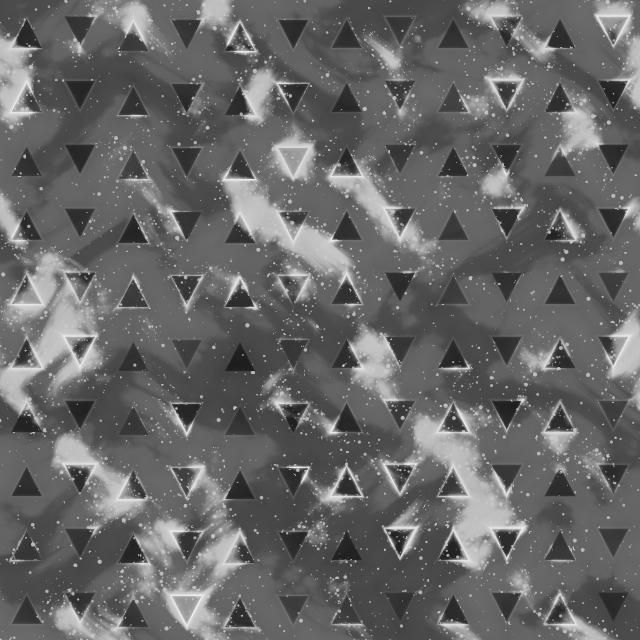
This pattern is drawn by a Shadertoy shader. Its source:

```glsl
// Dark triangular cutouts, alternately flipped, in mottled grey metal under drifts of pale dust.

const float TAU = 6.2831853;

vec3 hash3(vec2 p) {
    vec3 q = fract(p.xyx * vec3(0.1031, 0.1030, 0.0973));
    q += dot(q, q.yxz + 33.33);
    return fract((q.xxy + q.yzz) * q.zyx);
}

// Cellular noise: x = distance to the nearest seed, yz = random values of that seed
vec3 cellular(vec2 p) {
    vec2 cell = floor(p);
    vec3 nearest = vec3(9.0);
    for (int y = -1; y <= 1; y++)
    for (int x = -1; x <= 1; x++) {
        vec2 c = cell + vec2(x, y);
        vec2 seed = c + hash3(c + 57.0).xy;
        float d = distance(p, seed);
        if (d < nearest.x) nearest = vec3(d, hash3(c + 191.0).xy);
    }
    return nearest;
}

// Layered cellular noise, centred on zero
float billows(vec2 p) {
    p += 0.25 * sin(p.yx * 2.3 + vec2(0.0, 1.7)) + 0.1 * sin(p.yx * 6.1);
    float sum = 0.0, gain = 0.5;
    for (int i = 0; i < 5; i++) {
        sum += gain * (0.47 - cellular(p).x);
        p = mat2(1.6, 1.2, -1.2, 1.6) * p + 17.3;
        gain *= 0.5;
    }
    return sum;
}

// Broad dust drifts from layered plane waves that tile over the canvas
float drifts(vec2 p) {
    return 0.2 * (cos(TAU * (dot(p, vec2(2, 1)) - 0.62))
                + cos(TAU * (dot(p, vec2(5, 4)) - 0.66))
                + cos(TAU * (dot(p, vec2(7, 5)) - 0.30))
                + cos(TAU * (dot(p, vec2(1, -2)) - 0.07))
                + cos(TAU * (dot(p, vec2(5, 1)) - 0.78)));
}

// Signed distance to an upright isosceles triangle, size = half width and half height
float triangle(vec2 p, vec2 size) {
    vec2 slope = normalize(vec2(2.0 * size.y, size.x));
    return max(-p.y - size.y, dot(vec2(abs(p.x), p.y - size.y), slope));
}

void mainImage(out vec4 fragColor, in vec2 fragCoord) {
    vec2 uv = fragCoord / iResolution.xy;
    float pixel = 1.0 / iResolution.y;

    // Triangle grid: odd columns point down, columns 2 to 5 sit a little lower
    vec2 grid = vec2(12, 10);
    vec2 tile = floor(uv * grid);
    vec2 local = (fract(uv * grid) - 0.5) / grid;
    bool down = mod(tile.x, 2.0) > 0.5;
    local.y += down ? -0.001 : 0.002;
    if (tile.x > 1.5 && tile.x < 5.5) local.y += 0.005;
    if (down) local.y = -local.y;
    float edge = triangle(local, vec2(0.0245, 0.0235));
    float inside = smoothstep(pixel, -pixel, edge);
    vec3 wear = hash3(tile + 7.0);

    // Two-tone mottled metal, with darker cutouts
    float cloud = billows(uv * vec2(4.5, 6.0) + 3.0);
    float metal = mix(0.305, 0.385, smoothstep(-0.05, 0.05, cloud));
    metal += 0.12 * cloud - 0.03 * exp(-max(edge, 0.0) * 120.0);
    float hollow = mix(0.15, 0.24, wear.x * wear.x) + 0.18 * cloud;
    float shade = mix(metal, hollow, inside);

    // Dust density: drifts, fine billows, and build-up along the cutout rims
    float rim = exp(-abs(edge) * 230.0);
    float fluff = billows(uv * 9.0 + 41.0);
    float density = drifts(uv + 0.03 * sin(uv.yx * 19.0)) + 2.6 * fluff;
    density += rim * (0.2 + 0.55 * wear.y) - 0.1 * inside;
    float dustTone = mix(0.74, 0.57, inside) + 0.15 * fluff + 0.12 * rim;
    shade = mix(shade, dustTone, 0.95 * smoothstep(0.32, 0.98, density));

    // Thin worn highlight on the rim
    shade += (0.05 + 0.13 * wear.z) * exp(-abs(edge) * 750.0);

    // Scattered specks, thicker near dust and rims
    float chance = 0.05 + 0.5 * smoothstep(0.0, 0.75, density) - 0.03 * inside;
    for (int i = 0; i < 2; i++) {
        float scale = i == 0 ? 95.0 : 170.0;
        vec3 speck = cellular(uv * scale + 11.0 * float(i));
        float radius = mix(0.1, 0.32, speck.z * speck.z);
        float soft = 0.7 * pixel * scale;
        float dot1 = smoothstep(radius + soft, radius - soft, speck.x) * step(speck.y, chance);
        shade = mix(shade, max(shade, 0.6 + 0.2 * speck.z), 0.85 * dot1);
    }

    fragColor = vec4(vec3(clamp(shade, 0.0, 1.0)), 1.0);
}
```
